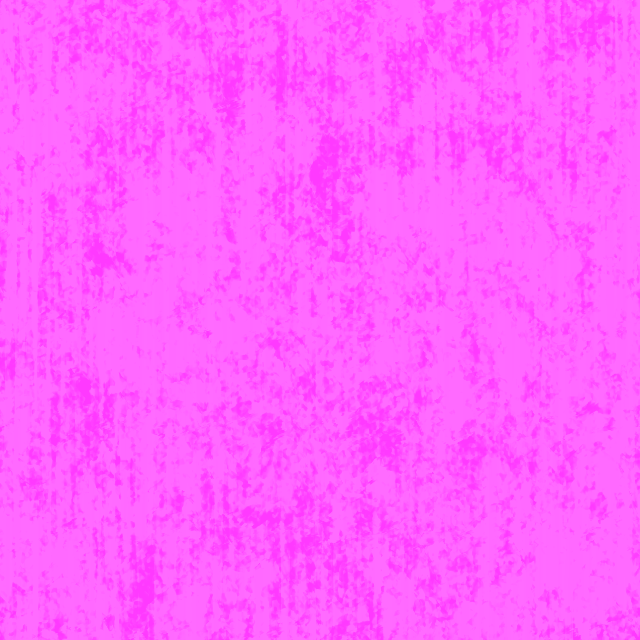
Reproduce this texture procedurally as a WebGL 2 fragment shader.

```glsl
#version 300 es
precision highp float;

uniform vec2 u_resolution;
out vec4 fragColor;

const vec3 PAPER = vec3(1.0, 0.415, 1.0);
const vec3 STAIN = vec3(1.0, 0.225, 1.0);

// Two coordinates in, three random values from 0 to 1 out
vec3 hash3(vec2 cell) {
    vec3 q = fract(cell.xyx * vec3(0.1031, 0.1030, 0.0973));
    q += dot(q, q.yxz + 33.33);
    return fract((q.xxy + q.yzz) * q.zyx);
}

// Smooth cellular noise: random tones blended around scattered points
float cellTone(vec2 p, float seed) {
    p += seed * vec2(17.3, 9.7);
    vec2 base = floor(p);
    float toneSum = 0.0;
    float weightSum = 0.0;
    for (int y = -1; y <= 1; y++) {
        for (int x = -1; x <= 1; x++) {
            vec2 cell = base + vec2(x, y);
            vec3 rnd = hash3(cell);
            vec2 offset = cell + rnd.xy - p;
            float weight = exp(-8.0 * dot(offset, offset));
            toneSum += weight * rnd.z;
            weightSum += weight;
        }
    }
    return toneSum / weightSum;
}

// Cellular noise centred on zero with roughly unit spread
float cellLayer(vec2 p, vec2 scale, float seed) {
    return (cellTone(p * scale, seed) - 0.5) / 0.24;
}

// Layered sines that fray the outlines of the patches
vec2 fray(vec2 p, float amount) {
    vec2 shift = vec2(0.0);
    float frequency = 38.0;
    for (int i = 0; i < 4; i++) {
        shift += sin(p.yx * frequency + shift * 3.0 + vec2(1.3, 4.1) * float(i));
        p = mat2(0.8, -0.6, 0.6, 0.8) * p;
        frequency *= 1.7;
    }
    return shift * amount;
}

// Blotches from broad clouds down to small clumps
float blotches(vec2 p) {
    vec2 q = p + fray(p, 0.004);
    return 0.33 * cellLayer(q, vec2(7.0, 6.0), 1.0)
         + 0.35 * cellLayer(q, vec2(19.0, 16.0), 2.0)
         + 0.35 * cellLayer(q, vec2(48.0, 42.0), 3.0);
}

// Fine crumbly grain
float grain(vec2 p) {
    vec2 q = p + fray(p, 0.0008);
    return 0.45 * cellLayer(q, vec2(105.0, 92.0), 4.0)
         + 0.42 * cellLayer(q, vec2(205.0, 185.0), 5.0);
}

// Thin vertical brush marks, stronger in some regions
float streaks(vec2 p) {
    float strength = mix(0.5, 1.3, cellTone(p * vec2(5.0, 3.0), 6.0));
    return strength * (0.38 * cellLayer(p, vec2(150.0, 6.0), 7.0)
                     + 0.27 * cellLayer(p, vec2(85.0, 16.0), 8.0));
}

// A few long dark scratches
float scratches(vec2 p) {
    float line = cellTone(p * vec2(110.0, 3.0), 9.0);
    float region = cellTone(p * vec2(9.0, 2.5), 10.0);
    return smoothstep(0.82, 0.97, line) * smoothstep(0.45, 0.8, region);
}

void main() {
    vec2 p = gl_FragCoord.xy / u_resolution;

    float wear = blotches(p) + grain(p) + streaks(p) + 1.1 * scratches(p);
    float stain = smoothstep(-0.45, 2.2, wear);

    // Faint columns in the paper
    float column = cellTone(p * vec2(120.0, 2.0), 11.0) - 0.5;
    vec3 paper = PAPER + vec3(0.0, 0.012 * column, 0.0);

    fragColor = vec4(mix(paper, STAIN, stain), 1.0);
}
```
